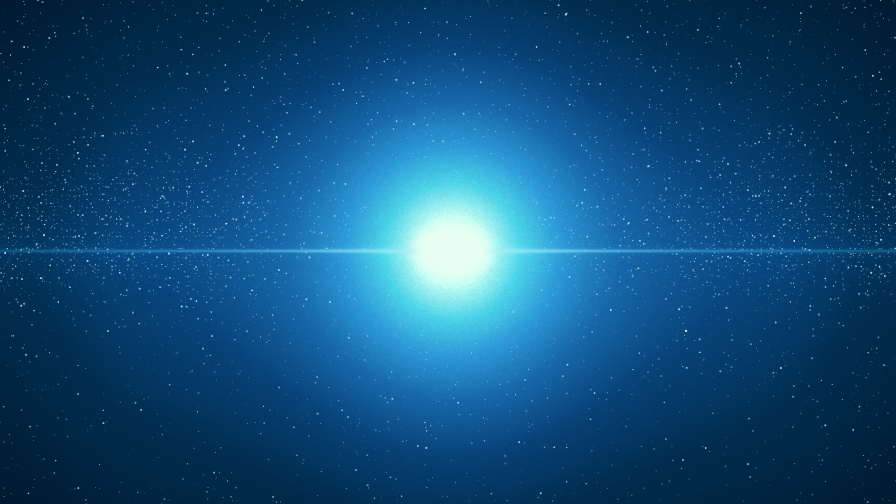
This background is drawn by a WebGL 2 fragment shader. Its source:

```glsl
#version 300 es
precision highp float;
// Blue deep-space burst: a white core, a thin horizontal flare and a band of fine stars.

uniform vec2 u_resolution;
out vec4 outColor;

const vec3 CORE  = vec3(0.76, 0.99, 0.95);
const vec3 CYAN  = vec3(0.30, 0.83, 0.91);
const vec3 SKY   = vec3(0.18, 0.61, 0.85);
const vec3 BLUE  = vec3(0.09, 0.41, 0.67);
const vec3 DEEP  = vec3(0.03, 0.26, 0.47);
const vec3 NIGHT = vec3(0.00, 0.17, 0.30);
const vec3 EDGE  = vec3(0.00, 0.10, 0.19);

// Sine-free hash: cell to three values in 0..1
vec3 hash3(vec2 cell) {
    vec3 q = fract(cell.xyx * vec3(0.1031, 0.1030, 0.0973));
    q += dot(q, q.yxz + 33.33);
    return fract((q.xxy + q.yzz) * q.zyx);
}

vec3 blend(vec3 inner, vec3 outer, float start, float end, float d) {
    return mix(inner, outer, clamp((d - start) / (end - start), 0.0, 1.0));
}

// Radial glow, stretched sideways away from the core
vec3 glow(vec2 p) {
    float squeeze = mix(1.0, 0.67, smoothstep(0.1, 0.7, abs(p.x)));
    float d = length(p * vec2(squeeze, 1.0));
    vec3 color = blend(CORE, CYAN, 0.070, 0.135, d);
    color = blend(color, SKY, 0.135, 0.205, d);
    color = blend(color, BLUE, 0.205, 0.295, d);
    color = blend(color, DEEP, 0.295, 0.405, d);
    color = blend(color, NIGHT, 0.405, 0.550, d);
    return blend(color, EDGE, 0.550, 0.770, d);
}

// Chance of a star: dense beside the core, sparse far from the band
float starDensity(vec2 p) {
    float spread = p.y > 0.02 ? 0.16 : 0.10;
    float band = exp(-pow((p.y - 0.02) / spread, 2.0));
    float sides = smoothstep(0.08, 0.65, abs(p.x));
    return 0.05 + 0.04 * smoothstep(0.0, 0.3, p.y) + 0.44 * band * sides;
}

// One jittered grid of round stars
float starLayer(vec2 p, float scale, float seed, float pixel) {
    vec2 cell = floor(p * scale);
    vec3 place = hash3(cell + seed);
    vec3 kind = hash3(cell + seed + 57.0);
    vec2 center = (cell + 0.2 + 0.6 * place.xy) / scale;
    float radius = mix(0.0005, 0.0020, kind.x * kind.x);
    float dotMask = 1.0 - smoothstep(radius - 0.5 * pixel, radius + 0.6 * pixel, length(p - center));
    return dotMask * step(place.z, starDensity(center)) * mix(0.20, 0.85, kind.y * kind.y);
}

void main() {
    float pixel = 1.0 / u_resolution.y;
    vec2 p = (gl_FragCoord.xy - 0.5 * u_resolution) * pixel - vec2(0.009, 0.002);
    vec3 color = glow(p);

    // Soft blue haze along the band
    color += vec3(0.01, 0.05, 0.09) * exp(-abs(p.y) * 10.0) * smoothstep(0.25, 0.75, abs(p.x));

    // Fine film grain
    color *= 1.0 + 0.04 * (hash3(floor(p * 288.0) + 400.0).x - 0.5);

    // Star layers, fading inside the bright core
    float stars = 0.0;
    for (int i = 0; i < 3; i++) {
        float layer = float(i);
        stars += starLayer(p, 50.0 + 36.0 * layer, 200.0 + 91.0 * layer, pixel);
    }
    stars *= smoothstep(0.10, 0.20, length(p));
    color = mix(color, vec3(0.75, 0.91, 0.97), clamp(stars, 0.0, 1.0));

    // Flare: a hair-thin line inside a halo that widens towards the core
    float reach = exp(-abs(p.x) * 2.6);
    float near = exp(-pow(p.x / 0.16, 2.0));
    float line = exp(-pow(p.y / (0.0028 + 0.004 * near), 2.0)) * (0.15 + 1.0 * reach);
    float halo = exp(-abs(p.y) / (0.005 + 0.018 * near)) * (0.10 + 0.50 * reach);
    color = mix(color, mix(vec3(0.16, 0.58, 0.92), CORE, reach), clamp(line, 0.0, 1.0));
    color += (1.0 - color) * vec3(0.08, 0.45, 0.55) * halo;

    // Slightly flattened core with soft edges
    float core = length(p * vec2(0.85, 1.12));
    color = mix(color, vec3(0.90, 1.0, 0.95), 1.0 - smoothstep(0.045, 0.084, core));

    outColor = vec4(clamp(color, 0.0, 1.0), 1.0);
}
```
